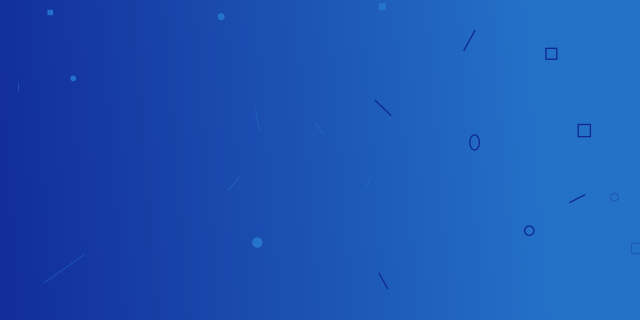
Reproduce this background procedurally as a WebGL 2 fragment shader.

```glsl
#version 300 es
precision highp float;

uniform vec2 u_resolution;
out vec4 outColor;

#define LEFT_BLUE vec3(0.070, 0.180, 0.600)
#define RIGHT_BLUE vec3(0.140, 0.445, 0.785)
#define INK vec3(0.060, 0.160, 0.570)
#define GLOW vec3(0.150, 0.470, 0.815)
#define GRADIENT_END 1.72
#define GRADIENT_TILT 0.08
#define INK_HALF_WIDTH 0.0021
#define HAIR_HALF_WIDTH 0.0013
#define HAIR_ALPHA 0.5
#define GHOST_ALPHA 0.3

// Line ends: start.xy, end.xy, in units of the canvas height
const vec4 inkLines[4] = vec4[4](
    vec4(1.484, 0.904, 1.450, 0.843), vec4(1.173, 0.686, 1.221, 0.640),
    vec4(1.780, 0.367, 1.827, 0.391), vec4(1.185, 0.146, 1.211, 0.098));
const vec4 hairLines[6] = vec4[6](
    vec4(0.058, 0.740, 0.058, 0.716), vec4(0.799, 0.654, 0.811, 0.592),
    vec4(0.985, 0.616, 1.011, 0.581), vec4(0.747, 0.446, 0.714, 0.406),
    vec4(1.158, 0.443, 1.144, 0.411), vec4(0.140, 0.117, 0.261, 0.203));

// Solid shapes: center.xy, radius
const vec3 dots[3] = vec3[3](
    vec3(0.691, 0.948, 0.011), vec3(0.229, 0.755, 0.009), vec3(0.804, 0.242, 0.016));
const vec3 tiles[2] = vec3[2](
    vec3(0.157, 0.961, 0.0085), vec3(1.195, 0.979, 0.0105));

// Outlined shapes: center.xy, radii.xy; the last of each is a ghost
const vec4 frames[3] = vec4[3](
    vec4(1.723, 0.832, 0.017, 0.017), vec4(1.826, 0.592, 0.019, 0.019),
    vec4(1.990, 0.224, 0.016, 0.016));
const vec4 rings[3] = vec4[3](
    vec4(1.654, 0.279, 0.0145, 0.0145), vec4(1.483, 0.555, 0.0148, 0.0235),
    vec4(1.920, 0.384, 0.012, 0.012));

float segmentDistance(vec2 p, vec4 ends) {
    vec2 along = ends.zw - ends.xy;
    vec2 q = p - ends.xy;
    return length(q - along * clamp(dot(q, along) / dot(along, along), 0.0, 1.0));
}

float boxDistance(vec2 p, vec2 halfSize) {
    vec2 q = abs(p) - halfSize;
    return length(max(q, 0.0)) + min(max(q.x, q.y), 0.0);
}

float ellipseDistance(vec2 p, vec2 radii) {
    float k = length(p / radii);
    return k * (k - 1.0) / max(length(p / (radii * radii)), 1e-4);
}

// Antialiased coverage of the inside of a distance field
float coverage(float d) {
    return clamp(0.5 - d * u_resolution.y, 0.0, 1.0);
}

void main() {
    vec2 p = gl_FragCoord.xy / u_resolution.y;

    // Slightly tilted gradient that levels off near the right side
    float t = (p.x + GRADIENT_TILT * (p.y - 0.5)) / GRADIENT_END;
    vec3 color = mix(LEFT_BLUE, RIGHT_BLUE, clamp(t, 0.0, 1.0));

    // Light hairlines and solid shapes
    float hair = 0.0;
    for (int i = 0; i < 6; i++)
        hair = max(hair, coverage(segmentDistance(p, hairLines[i]) - HAIR_HALF_WIDTH));
    color = mix(color, GLOW, hair * HAIR_ALPHA);

    float solid = 0.0;
    for (int i = 0; i < 3; i++)
        solid = max(solid, coverage(length(p - dots[i].xy) - dots[i].z));
    for (int i = 0; i < 2; i++)
        solid = max(solid, coverage(boxDistance(p - tiles[i].xy, vec2(tiles[i].z))));
    color = mix(color, GLOW, solid * 0.9);

    // Dark strokes and outlines
    float ink = 0.0;
    for (int i = 0; i < 4; i++)
        ink = max(ink, coverage(segmentDistance(p, inkLines[i]) - INK_HALF_WIDTH));
    for (int i = 0; i < 3; i++) {
        float frame = abs(boxDistance(p - frames[i].xy, frames[i].zw));
        float ring = abs(ellipseDistance(p - rings[i].xy, rings[i].zw));
        float alpha = i < 2 ? 1.0 : GHOST_ALPHA;
        ink = max(ink, alpha * coverage(min(frame, ring) - INK_HALF_WIDTH));
    }
    color = mix(color, INK, ink);

    outColor = vec4(color, 1.0);
}
```
